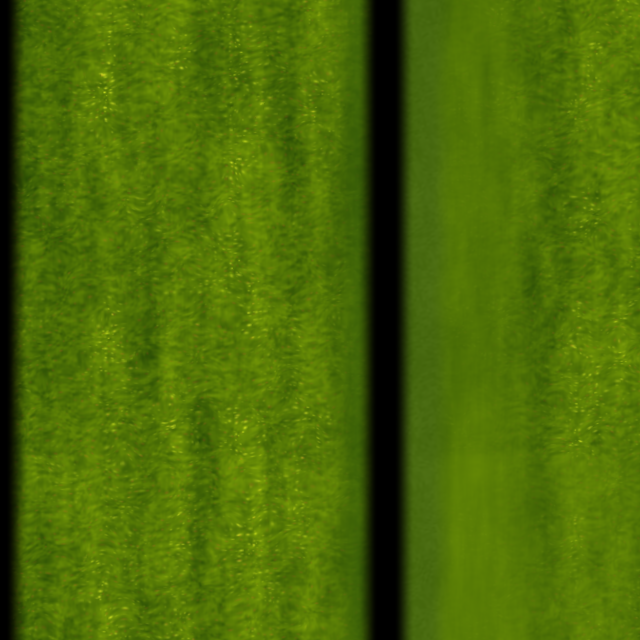
Give the GLSL for this texture, as a Shadertoy shader.

```glsl
// Backlit green leaf-like fabric crossed by two soft black vertical bars.
// Stretched value noise makes the fibres, finer noise the ripples and glints;
// smooth masks calm the grain beside the bars and below a faint seam.

float hash(vec2 p) {
    return fract(sin(dot(p, vec2(127.1, 311.7))) * 43758.5453);
}

float noise(vec2 p) {
    vec2 i = floor(p), f = fract(p);
    f = f * f * (3.0 - 2.0 * f);
    return mix(mix(hash(i), hash(i + vec2(1, 0)), f.x),
               mix(hash(i + vec2(0, 1)), hash(i + vec2(1, 1)), f.x), f.y);
}

float fbm(vec2 p) {
    float sum = 0.0, gain = 0.5;
    for (int i = 0; i < 4; i++) {
        sum += gain * noise(p);
        p = p * 2.03 + 17.3;
        gain *= 0.5;
    }
    return sum / 0.9375;
}

float bell(float x, float centre, float width) {
    float d = (x - centre) / width;
    return exp(-d * d);
}

// One soft oval glint per cell, jittered in place, size and strength
float glints(vec2 p) {
    vec2 cell = floor(p);
    vec2 centre = 0.3 + 0.4 * vec2(hash(cell + 3.1), hash(cell + 8.7));
    vec2 d = (fract(p) - centre) / vec2(0.25 + 0.15 * hash(cell + 5.3), 0.28);
    return exp(-dot(d, d) * 1.6) * pow(hash(cell), 4.0);
}

void mainImage(out vec4 fragColor, in vec2 fragCoord) {
    vec2 uv = fragCoord / iResolution.xy;
    float rightSide = step(0.603, uv.x);
    float x = uv.x + 0.018 * (noise(vec2(uv.x * 5.0, uv.y * 4.0)) - 0.5);

    // Grain is strong on the left panel and grows toward the far right
    float below = 1.0 - smoothstep(0.285, 0.305, uv.y + 0.015 * noise(uv * 12.0));
    float leftGrain = 1.0 - 0.6 * smoothstep(0.47, 0.57, uv.x);
    float rightGrain = mix(0.15, 0.9, smoothstep(0.74, 0.9, uv.x)) * (1.0 - 0.4 * below);
    float grain = mix(leftGrain, rightGrain, rightSide);

    // Bright fibre columns
    float leftBands = 0.0;
    for (int i = 0; i < 4; i++) {
        leftBands += bell(x, 0.165 + 0.111 * float(i), 0.032);
    }
    float rightBands = 0.7 * bell(x, 0.755, 0.05) + bell(x, 0.915, 0.03)
                     + 0.8 * bell(x, 0.975, 0.02) - 0.4 * bell(x, 0.845, 0.035);
    float bands = mix(leftBands, rightBands, rightSide);

    // Tone from long fibres, soft patches and short wavy ripples
    float fibres = fbm(uv * vec2(42.0, 7.0)) - 0.5;
    float patches = fbm(uv * vec2(13.0, 9.0) + 31.0) - 0.5;
    vec2 bent = uv + 0.012 * vec2(noise(uv * 34.0), noise(uv * 31.0 + 40.0));
    float ripples = noise(bent * mat2(80.0, 14.0, -20.0, 150.0)) - 0.5;
    float dust = noise(bent * mat2(170.0, 60.0, -70.0, 210.0) + 9.0) - 0.5;
    float tone = 0.45 * (bands - 0.4) + patches * 0.8
               + fibres * mix(0.8, 1.7, grain)
               + grain * (1.0 * ripples + 0.75 * dust);
    tone += below * mix(0.12, 0.22, rightSide);
    tone -= 0.25 * bell(uv.x, 0.04, 0.02) + 0.5 * bell(uv.x, 0.565, 0.03);
    vec3 colour = vec3(0.318, 0.458, 0.02) + tone * vec3(0.1, 0.1, 0.002);

    // Yellow glints gathered on the bright columns, over a few ruddy flecks
    float cluster = smoothstep(0.2, 0.75, noise(uv * vec2(28.0, 12.0) + 71.0));
    float shine = glints(bent * vec2(78.0, 105.0)) + 0.7 * glints(bent * vec2(115.0, 150.0) + 37.4);
    shine *= grain * cluster * (0.3 + 0.7 * clamp(bands, 0.0, 1.0));
    colour += shine * vec3(0.36, 0.30, 0.10);
    float fleck = glints(bent * vec2(95.0, 120.0) + 81.6);
    colour += grain * fleck * vec3(0.10, -0.03, 0.03);

    // Muted grey-green strips beside the central bar
    float stripEdge = 0.698 + 0.012 * (noise(vec2(3.0, uv.y * 13.0)) - 0.5);
    float strip = rightSide * (1.0 - smoothstep(stripEdge - 0.025, stripEdge + 0.012, uv.x));
    vec3 muted = vec3(0.27, 0.40, 0.06) + 0.05 * patches + 0.03 * dust;
    colour = mix(colour, muted, 0.85 * strip);
    colour = mix(colour, vec3(0.25, 0.41, 0.04), 0.35 * bell(uv.x, 0.558, 0.018));

    // Soft-edged black bars
    float leftBar = 1.0 - smoothstep(0.009, 0.044, uv.x);
    float middleBar = 1.0 - smoothstep(0.013, 0.045, abs(uv.x - 0.603));
    colour *= 1.0 - max(leftBar, middleBar);

    fragColor = vec4(clamp(colour, 0.0, 1.0), 1.0);
}
```
